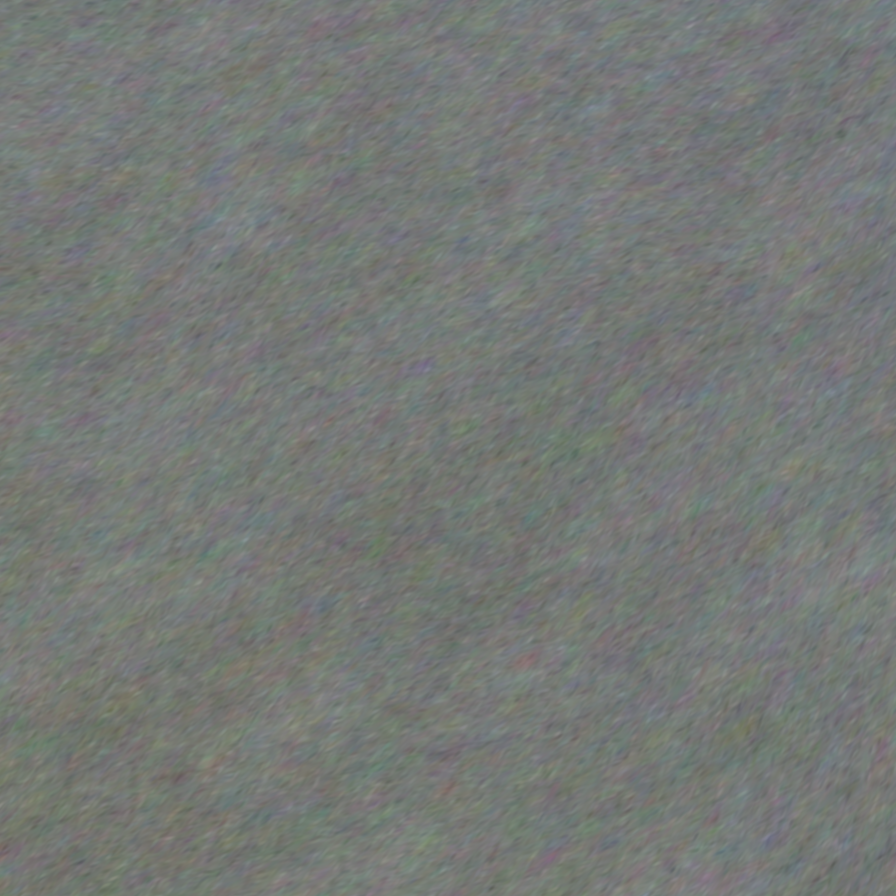
A WebGL 1 fragment shader for this texture:

```glsl
precision highp float;
// Grey brushed fibre surface: fine slanted strokes with faint tints of colour.
uniform vec2 u_resolution;

const vec3 BASE_GREY = vec3(0.460, 0.475, 0.462);
const vec3 COOL_TINT = vec3(-0.002, 0.001, 0.016);
const int STROKES_PER_CELL = 4;

vec3 hash3(vec3 p) {
  p = fract(p * vec3(0.1031, 0.1030, 0.0973));
  p += dot(p, p.yxz + 33.33);
  return fract((p.xxy + p.yxx) * p.zyx);
}

vec3 signedHash(vec3 p) {
  return hash3(p) * 2.0 - 1.0;
}

mat2 rotation(float angle) {
  float c = cos(angle);
  float s = sin(angle);
  return mat2(c, -s, s, c);
}

// Smooth noise with three independent channels, each from -1 to 1.
vec3 smoothNoise(vec2 p, float seed) {
  vec2 cell = floor(p);
  vec2 f = fract(p);
  f = f * f * (3.0 - 2.0 * f);
  vec3 low = mix(signedHash(vec3(cell, seed)),
                 signedHash(vec3(cell + vec2(1.0, 0.0), seed)), f.x);
  vec3 high = mix(signedHash(vec3(cell + vec2(0.0, 1.0), seed)),
                  signedHash(vec3(cell + 1.0, seed)), f.x);
  return mix(low, high, f.y);
}

vec3 fractalNoise(vec2 p, float seed) {
  vec3 sum = vec3(0.0);
  float amplitude = 0.5;
  for (int octave = 0; octave < 4; octave++) {
    sum += amplitude * smoothNoise(p, seed + float(octave));
    p = p * 2.03 + 17.0;
    amplitude *= 0.6;
  }
  return sum;
}

// Fibres lie flatter at upper left and steeper at lower right.
float fibreAngle(vec2 uv) {
  float sway = smoothNoise(uv * 4.0 + 20.0, 3.0).x;
  return 0.58 + 0.28 * (uv.x - uv.y) + 0.22 * sway;
}

// Sum of soft elongated strokes; lightness and tint are their strengths.
vec3 strokeLayer(vec2 p, float angle, float width, float lightness, float tint, float seed) {
  vec2 cell = floor(p);
  vec3 sum = vec3(0.0);
  for (int y = -1; y <= 1; y++) {
    for (int x = -1; x <= 1; x++) {
      vec2 home = cell + vec2(float(x), float(y));
      for (int i = 0; i < STROKES_PER_CELL; i++) {
        float id = seed + float(i) * 7.0;
        vec3 place = hash3(vec3(home + 50.0, id));
        vec3 hue = signedHash(vec3(home + 90.0, id + 3.0));
        float tone = signedHash(vec3(home + 130.0, id + 5.0)).x;
        float turn = angle + 0.8 * (place.z - 0.5);
        vec2 d = rotation(turn) * (p - home - place.xy);
        d.y /= width;
        float body = max(0.0, 1.0 - dot(d, d));
        // Cubing the hue keeps most strokes grey and a few vivid.
        sum += body * body * (lightness * tone + tint * hue * hue * hue);
      }
    }
  }
  return sum;
}

void main() {
  vec2 uv = gl_FragCoord.xy / min(u_resolution.x, u_resolution.y);
  float angle = fibreAngle(uv);

  // Broad clouds of tone, drawn out along the fibres.
  vec2 along = rotation(0.55) * uv;
  vec3 clouds = fractalNoise(along * vec2(5.0, 10.0) + 30.0, 11.0);
  vec3 color = BASE_GREY + 0.030 * clouds.x + 0.008 * clouds.yzx;
  color += COOL_TINT * (uv.x + uv.y - 1.0);

  // Coloured smudges, then medium fibres, then the finest grain.
  color += strokeLayer(uv * 34.0, angle, 0.45, 0.004, 0.025, 20.0);
  color += strokeLayer(uv * 62.0, angle, 0.32, 0.009, 0.022, 60.0);
  color += strokeLayer(uv * 112.0, angle, 0.33, 0.027, 0.012, 100.0);

  gl_FragColor = vec4(clamp(color, 0.0, 1.0), 1.0);
}
```
